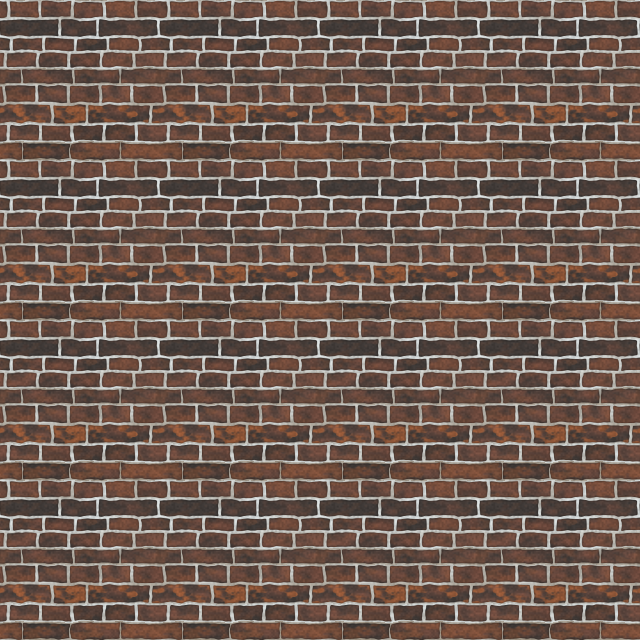
Reproduce this texture procedurally as a Shadertoy shader.

```glsl
// Weathered brick wall: a panel of nine uneven courses, repeated 4 x 4.
// Each course holds five short bricks or three mixed ones; rounded boxes
// cut the mortar, and wrapping value noise adds soot, rust and grain.

const float REPEATS = 4.0;
const float PANEL = 192.0;      // panel side in layout units
const float SHORT = 38.4;       // brick length in a five-brick course
const float LAST_JOINT = 118.0; // last joint offset in a three-brick course
const int COURSES = 9;

const vec3 RED = vec3(0.44, 0.295, 0.245);
const vec3 SOOT = vec3(0.245, 0.222, 0.212);
const vec3 RUST = vec3(0.59, 0.35, 0.22);
const vec3 LIME = vec3(0.83, 0.85, 0.85);
const vec3 SAND = vec3(0.61, 0.57, 0.51);

// Course: top, first joint, first brick length (0 = five equal bricks)
const vec3 LAYOUT[COURSES] = vec3[COURSES](
    vec3(0.0, 10.0, 0.0), vec3(22.0, 72.0, 45.0), vec3(44.0, 14.0, 0.0),
    vec3(61.5, 6.5, 0.0), vec3(81.0, 26.0, 62.0), vec3(101.0, 5.5, 0.0),
    vec3(124.0, 63.0, 41.0), vec3(148.0, 10.0, 0.0), vec3(170.0, 27.0, 57.0));

// Course: soot, rust, mortar whiteness
const vec3 WEAR[COURSES] = vec3[COURSES](
    vec3(0.25, 0.30, 0.70), vec3(0.80, 0.12, 0.85), vec3(0.50, 0.25, 0.90),
    vec3(0.30, 0.20, 0.75), vec3(0.40, 0.25, 0.30), vec3(0.25, 0.30, 0.60),
    vec3(0.48, 0.95, 0.55), vec3(0.35, 0.20, 0.85), vec3(0.50, 0.45, 0.20));

float hash(vec2 p) {
    vec3 q = fract(vec3(p.xyx) * 0.1031);
    q += dot(q, q.yzx + 33.33);
    return fract((q.x + q.y) * q.z);
}

// Value noise over the unit panel, wrapping after freq cells
float noise(vec2 uv, vec2 freq, float seed) {
    vec2 p = uv * freq;
    vec2 cell = floor(p);
    vec2 f = p - cell;
    f = f * f * (3.0 - 2.0 * f);
    vec2 lo = mod(cell, freq) + seed;
    vec2 hi = mod(cell + 1.0, freq) + seed;
    return mix(mix(hash(lo), hash(vec2(hi.x, lo.y)), f.x),
               mix(hash(vec2(lo.x, hi.y)), hash(hi), f.x), f.y);
}

float fbm(vec2 uv, vec2 freq, float seed) {
    float sum = 0.0, weight = 0.5;
    for (int i = 0; i < 3; i++) {
        sum += weight * noise(uv, freq, seed + float(i) * 7.0);
        freq *= 2.0;
        weight *= 0.5;
    }
    return sum / 0.875;
}

float roundedBox(vec2 p, vec2 halfSize, float radius) {
    vec2 q = abs(p) - halfSize + radius;
    return length(max(q, 0.0)) + min(max(q.x, q.y), 0.0) - radius;
}

// Left end, length and index of the brick at distance x past the first joint
vec3 brickSpan(float x, float firstLength) {
    if (firstLength == 0.0) {
        float index = min(floor(x / SHORT), 4.0);
        return vec3(index * SHORT, SHORT, index);
    }
    if (x < firstLength) return vec3(0.0, firstLength, 0.0);
    if (x < LAST_JOINT) return vec3(firstLength, LAST_JOINT - firstLength, 1.0);
    return vec3(LAST_JOINT, PANEL - LAST_JOINT, 2.0);
}

vec3 brickColor(vec2 uv, vec2 id, vec3 wear) {
    float tone = hash(id + 3.0);
    vec2 shifted = uv + vec2(tone, hash(id + 41.0));
    float stain = fbm(shifted, vec2(12.0, 20.0), 11.0);
    float bloom = fbm(shifted, vec2(14.0, 22.0), 57.0);
    float soot = clamp(wear.x + (tone - 0.5) * 0.5 + (stain - 0.5) * 1.7, 0.0, 1.0);
    vec3 color = mix(RED, SOOT, soot);
    color = mix(color, RUST, wear.y * smoothstep(0.45, 0.66, bloom));
    float grain = noise(uv, vec2(90.0), 23.0) - 0.5;
    return color * (1.0 + 0.22 * grain + 0.12 * (hash(id + 19.0) - 0.5));
}

vec3 mortarColor(vec2 uv, float whiteness, float d) {
    float patches = noise(uv, vec2(7.0, 14.0), 71.0) - 0.5;
    vec3 color = mix(SAND, LIME, clamp(whiteness + 0.7 * patches, 0.0, 1.0));
    float grain = noise(uv, vec2(80.0), 83.0) - 0.5;
    return color * (0.9 + 0.2 * grain + 0.1 * smoothstep(0.0, 1.4, d));
}

void mainImage(out vec4 fragColor, in vec2 fragCoord) {
    vec2 canvas = fragCoord / iResolution.xy;
    vec2 uv = fract(vec2(canvas.x, 1.0 - canvas.y) * REPEATS);
    float pixel = REPEATS * PANEL / iResolution.y;

    // Hand-laid wobble
    vec2 wobble = vec2(noise(uv, vec2(14.0, 18.0), 5.0), noise(uv, vec2(16.0, 9.0), 31.0)) - 0.5;
    vec2 p = mod(uv * PANEL + wobble * 2.2 - vec2(0.0, 0.5), PANEL);

    // Find the course and the brick
    int row = 0;
    for (int i = 1; i < COURSES; i++) if (p.y >= LAYOUT[i].x) row = i;
    float top = LAYOUT[row].x;
    float bottom = row < COURSES - 1 ? LAYOUT[row + 1].x : PANEL;
    float along = mod(p.x - LAYOUT[row].y, PANEL);
    vec3 span = brickSpan(along, LAYOUT[row].z);
    vec3 wear = WEAR[row];

    // Brick outline; sandy courses have tighter upright joints
    vec2 size = vec2(span.y, bottom - top);
    vec2 gap = vec2(mix(0.6, 1.8, smoothstep(0.1, 0.5, wear.z)), 1.7);
    float d = roundedBox(vec2(along - span.x, p.y - top) - 0.5 * size, 0.5 * size - gap, 1.3);
    d += (noise(uv, vec2(44.0), 47.0) - 0.5) * 1.1;

    // Shade the brick edge, then lay the mortar over it
    vec3 brick = brickColor(uv, vec2(span.z, float(row)), wear);
    brick *= 1.0 - 0.2 * smoothstep(-2.5, 0.0, d);
    float aa = 0.6 * pixel;
    vec3 color = mix(brick, mortarColor(uv, wear.z, d), smoothstep(-aa, aa, d));
    fragColor = vec4(color, 1.0);
}
```
